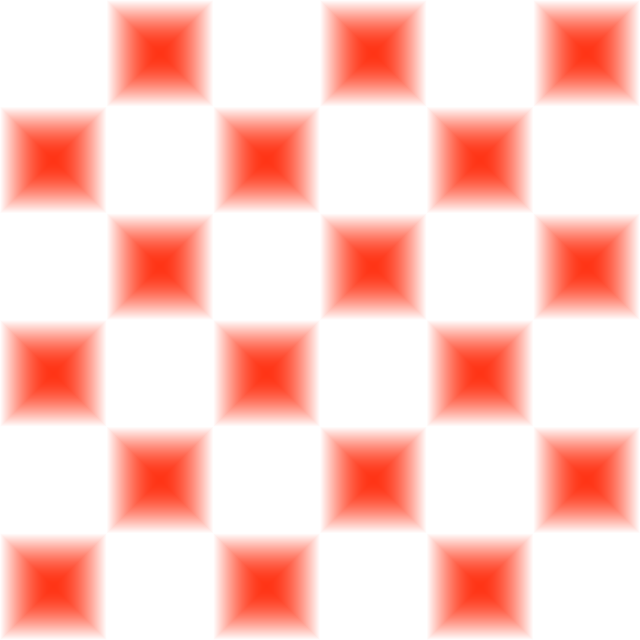
Write a WebGL 1 fragment shader that draws this pattern.

```glsl
precision highp float;

uniform vec2 u_resolution;

const float CELLS = 6.0; // even count, so the checker wraps
const vec3 GROUND = vec3(1.0, 1.0, 1.0);
const vec3 GLOW = vec3(1.0, 0.205, 0.085);
const float HALF_PI = 1.5707963;

// 0 at the cell centre, 1 on its border, with square contours
float squareDistance(vec2 local) {
  vec2 offset = abs(local * 2.0 - 1.0);
  return max(offset.x, offset.y);
}

// 1 on cells whose column and row share parity, else 0
float checker(vec2 cell) {
  return 1.0 - mod(cell.x + cell.y, 2.0);
}

void main() {
  vec2 grid = gl_FragCoord.xy / u_resolution * CELLS;

  // Cosine falloff reaches zero on the border, so edges stay smooth
  float falloff = cos(HALF_PI * squareDistance(fract(grid)));
  float glow = checker(floor(grid)) * falloff;

  gl_FragColor = vec4(mix(GROUND, GLOW, glow), 1.0);
}
```
